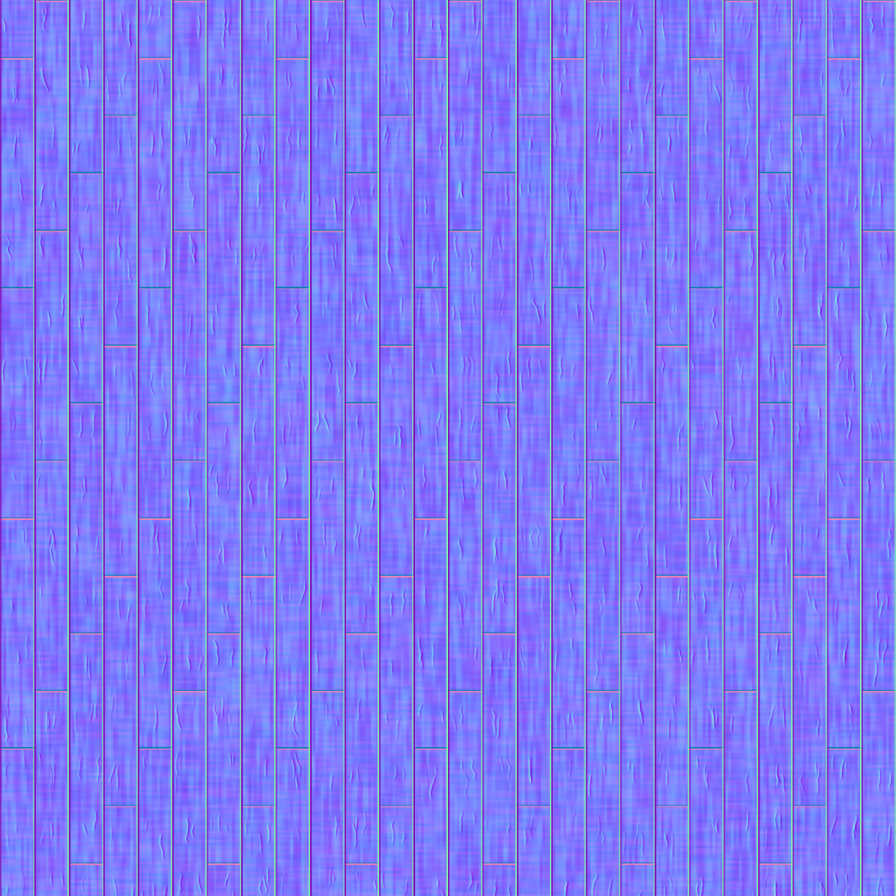
Write a WebGL 2 fragment shader that draws this texture map.

```glsl
#version 300 es
precision highp float;
// Normal map of narrow upright floor planks, each column stepped a quarter length.
// Face slopes come from stretched noise and wandering cracks; the bevels of the
// gaps are laid over them as exact pixel coverage of thin bands.

uniform vec2 u_resolution;
out vec4 outColor;

const float COLUMNS = 26.0;
const float PLANK_LENGTH = 0.2568;
const float COLUMN_STEP = 0.25;       // stagger, in plank lengths
const float TOP_OFFSET = 0.0008;
const float BEVEL_WIDTH = 0.0017;
const float BEVEL_SLOPE = 2.6;
const float FACE_TILT = -0.045;
const float GRAIN_SLOPE = 0.23;
const float WEAVE_SLOPE = 0.15;
const vec2 GRAIN_FREQ = vec2(330.0, 26.0);
const vec2 WEAVE_FREQ = vec2(34.0, 310.0);
const int CRACK_TRACKS = 3;
const float CRACKS_PER_TRACK = 4.0;
const float CRACK_CHANCE = 0.62;
const float CRACK_WIDTH = 0.0013;
const float CRACK_SLOPE = 1.3;
const float CRACK_WANDER = 0.007;

float hash(vec2 p) {
    return fract(sin(dot(p, vec2(127.1, 311.7))) * 43758.5453);
}

// Value noise in -1..1
float noise(vec2 p) {
    vec2 i = floor(p);
    vec2 f = fract(p);
    f = f * f * (3.0 - 2.0 * f);
    float low = mix(hash(i), hash(i + vec2(1.0, 0.0)), f.x);
    float high = mix(hash(i + vec2(0.0, 1.0)), hash(i + vec2(1.0, 1.0)), f.x);
    return 2.0 * mix(low, high, f.y) - 1.0;
}

// Share of a pixel centred on d that lies between a and b
float band(float d, float a, float b, float pixel) {
    return max(0.0, min(d + 0.5 * pixel, b) - max(d - 0.5 * pixel, a)) / pixel;
}

// The slope across the planks is stored in green, the slope along them in red
vec3 encodeNormal(float across, float along) {
    return 0.5 + 0.5 * normalize(vec3(along, across, 1.0));
}

// Cross slope of the cracks at a place inside one plank, both axes 0..1
float crackSlope(vec2 local, vec2 plank) {
    float slope = 0.0;
    for (int i = 0; i < CRACK_TRACKS; i++) {
        float row = local.y * CRACKS_PER_TRACK;
        vec2 seed = plank * vec2(7.0, 13.0) + vec2(floor(row) * 3.1, float(i) * 5.7);
        float present = step(hash(seed), CRACK_CHANCE);
        float start = 0.45 * hash(seed + 1.3);
        float end = start + mix(0.25, 0.55, hash(seed + 2.9));
        float t = fract(row);
        float taper = smoothstep(start, start + 0.12, t) * (1.0 - smoothstep(end - 0.12, end, t));
        float center = mix(0.14, 0.86, hash(seed + 4.7)) / COLUMNS;
        center += CRACK_WANDER * 0.5 * noise(vec2(row * 2.5, hash(seed) * 90.0));
        center += CRACK_WANDER * 0.2 * noise(vec2(row * 9.0, hash(seed) * 60.0));
        float d = (local.x / COLUMNS - center) / CRACK_WIDTH;
        float depth = mix(0.35, 1.0, hash(seed + 6.1));
        slope -= present * taper * depth * CRACK_SLOPE * d * exp(-d * d);
    }
    return slope;
}

void main() {
    vec2 uv = gl_FragCoord.xy / u_resolution;
    vec2 pixel = 1.0 / u_resolution;

    // Plank layout, lengths counted downward from the top
    float across = uv.x * COLUMNS;
    float column = floor(across);
    float along = (1.0 - uv.y - TOP_OFFSET) / PLANK_LENGTH + (column - 1.0) * COLUMN_STEP;
    vec2 plank = vec2(column, floor(along));
    vec2 local = vec2(fract(across), fract(along));

    // Wood face: upright grain, fine cross weave and cracks
    vec2 shift = vec2(hash(plank), hash(plank + 8.3)) * 40.0;
    float grain = noise(uv * GRAIN_FREQ + shift);
    grain += 0.5 * noise(uv * GRAIN_FREQ * vec2(0.45, 2.5) + shift);
    float weave = noise(uv * WEAVE_FREQ + shift.yx);
    float slopeAcross = FACE_TILT + GRAIN_SLOPE * grain + crackSlope(local, plank);
    slopeAcross += 0.35 * WEAVE_SLOPE * noise(uv * WEAVE_FREQ + 17.0);
    vec3 color = encodeNormal(slopeAcross, WEAVE_SLOPE * weave);

    // End joints, with strength varying from level to level
    float joint = round(along);
    float level = joint * 4.0 - column;
    float jointDist = (along - joint) * PLANK_LENGTH;
    float upper = band(jointDist, -BEVEL_WIDTH, 0.0, pixel.y) * mix(0.4, 1.0, hash(vec2(level, 2.0)));
    float lower = band(jointDist, 0.0, BEVEL_WIDTH, pixel.y) * mix(0.3, 1.0, hash(vec2(level, 5.0)));
    color = mix(color, encodeNormal(0.0, -BEVEL_SLOPE), upper);
    color = mix(color, encodeNormal(0.0, BEVEL_SLOPE), lower);

    // Long gaps between columns, with strength varying from gap to gap
    float gap = round(across);
    float gapDist = (across - gap) / COLUMNS;
    float left = band(gapDist, -BEVEL_WIDTH, 0.0, pixel.x) * mix(0.5, 1.0, hash(vec2(gap, 11.0)));
    float right = band(gapDist, 0.0, BEVEL_WIDTH, pixel.x) * mix(0.55, 1.0, hash(vec2(gap, 23.0)));
    color = mix(color, encodeNormal(BEVEL_SLOPE, 0.0), left);
    color = mix(color, encodeNormal(-BEVEL_SLOPE, 0.0), right);

    outColor = vec4(color, 1.0);
}
```
